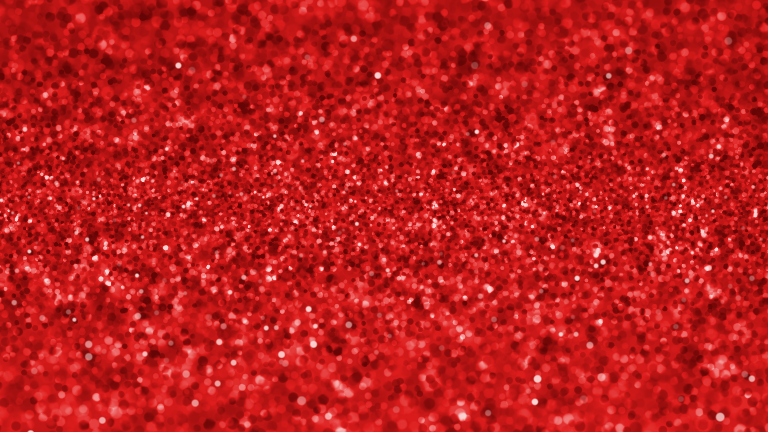
A Shadertoy shader for this texture:

```glsl
// Red glitter surface with a sharp band across the middle and soft bokeh above and below.

#define FOCUS_Y 0.53        // height of the sharp band
#define GRAIN_SIZE 0.0072   // grain spacing in focus
#define GRAIN_GROWTH 0.023  // added spacing per unit away from focus
#define CLUMP_SCALE 2.3     // clump spacing relative to grains
#define SPARK_SCALE 3.0     // sparkle spacing relative to grains
#define SPARK_RADIUS 0.55   // sparkle radius relative to grains
#define CONTRAST_SHARP 1.2
#define CONTRAST_SOFT 0.85

float hash(vec2 p) {
    return fract(sin(dot(p, vec2(127.1, 311.7))) * 43758.5453);
}

// Spacing grows linearly with distance from focus, so rows follow a logarithm.
float rowFromHeight(float h, float scale) {
    float a = GRAIN_SIZE * scale, b = GRAIN_GROWTH * scale;
    return sign(h) * log(1.0 + b / a * abs(h)) / b;
}

float heightFromRow(float row, float scale) {
    float a = GRAIN_SIZE * scale, b = GRAIN_GROWTH * scale;
    return sign(row) * a / b * (exp(b * abs(row)) - 1.0);
}

float spacingAt(float h) {
    return GRAIN_SIZE + GRAIN_GROWTH * abs(h);
}

// Overlapping discs of random tone, normalised to zero mean and unit variance.
float grainField(vec2 p, float scale, float seed) {
    float row0 = floor(rowFromHeight(p.y, scale));
    float sum = 0.0, power = 0.1;
    for (float j = -1.0; j <= 1.0; j++) {
        float row = row0 + j;
        float size = spacingAt(heightFromRow(row + 0.5, scale)) * scale;
        float shift = hash(vec2(row, seed)) * 7.0;
        float col0 = floor(p.x / size + shift);
        for (float i = -1.0; i <= 1.0; i++) {
            vec2 id = vec2(col0 + i, row) + seed;
            float x = (col0 + i + hash(id) - shift) * size;
            float y = heightFromRow(row + hash(id + 17.3), scale);
            float radius = mix(0.5, 0.95, hash(id + 31.7));
            float d = length(p - vec2(x, y)) / size;
            float weight = 1.0 - smoothstep(radius * 0.35, radius, d);
            float tone = hash(id + 47.1) + hash(id + 59.9) - 1.0;
            sum += weight * tone * 2.45;
            power += weight * weight;
        }
    }
    return sum / sqrt(power);
}

// Sparse bright discs; returns the strongest cover at this point.
float sparkles(vec2 p, float pixel) {
    float row0 = floor(rowFromHeight(p.y, SPARK_SCALE));
    float cover = 0.0;
    for (float j = -1.0; j <= 1.0; j++) {
        float row = row0 + j;
        float size = spacingAt(heightFromRow(row + 0.5, SPARK_SCALE)) * SPARK_SCALE;
        float shift = hash(vec2(row, 5.3)) * 7.0;
        float col0 = floor(p.x / size + shift);
        for (float i = -1.0; i <= 1.0; i++) {
            vec2 id = vec2(col0 + i, row) + 83.0;
            float x = (col0 + i + hash(id) - shift) * size;
            float y = heightFromRow(row + hash(id + 11.9), SPARK_SCALE);
            float chance = mix(0.24, 0.07, smoothstep(-0.3, 0.2, y));
            float lit = step(hash(id + 23.7), chance);
            float radius = spacingAt(y) * SPARK_RADIUS * mix(0.6, 1.05, hash(id + 37.3));
            float edge = max(pixel, radius * 0.25);
            float disc = 1.0 - smoothstep(radius - edge, radius + edge, length(p - vec2(x, y)));
            float strength = mix(0.2, 1.0, pow(hash(id + 53.1), 1.8));
            cover = max(cover, lit * disc * strength);
        }
    }
    return cover;
}

// Colours from deep shadow to glint, placed by how often each occurs.
vec3 glitterColour(float tone) {
    vec3 colours[7] = vec3[7](
        vec3(0.40, 0.02, 0.02), vec3(0.51, 0.04, 0.04), vec3(0.69, 0.07, 0.07),
        vec3(0.87, 0.11, 0.11), vec3(0.91, 0.28, 0.28), vec3(0.94, 0.49, 0.49),
        vec3(0.98, 0.82, 0.82));
    float levels[7] = float[7](-2.2, -1.35, -0.32, 0.65, 1.4, 1.95, 2.6);
    vec3 colour = colours[0];
    for (int i = 1; i < 7; i++) {
        float t = (tone - levels[i - 1]) / (levels[i] - levels[i - 1]);
        colour = mix(colour, colours[i], clamp(t, 0.0, 1.0));
    }
    return colour;
}

void mainImage(out vec4 fragColor, in vec2 fragCoord) {
    vec2 p = fragCoord / iResolution.y;
    float side = fragCoord.x / iResolution.x * 2.0 - 1.0;
    p.y -= FOCUS_Y;

    // Fine grains over larger clumps
    float tone = 0.85 * grainField(p, 1.0, 3.0) + 0.53 * grainField(p, CLUMP_SCALE, 41.0);
    float blur = smoothstep(0.05, 0.45, abs(p.y));
    tone *= mix(CONTRAST_SHARP, CONTRAST_SOFT, blur);

    // Brighter foreground, darker far edge and sides
    tone += mix(0.2, -0.2, smoothstep(-0.4, 0.4, p.y)) + 0.06 - 0.22 * side * side;

    vec3 colour = glitterColour(tone);
    float glint = sparkles(p, 1.0 / iResolution.y);
    colour = mix(colour, vec3(1.0, 0.88, 0.87), glint);
    fragColor = vec4(colour, 1.0);
}
```
